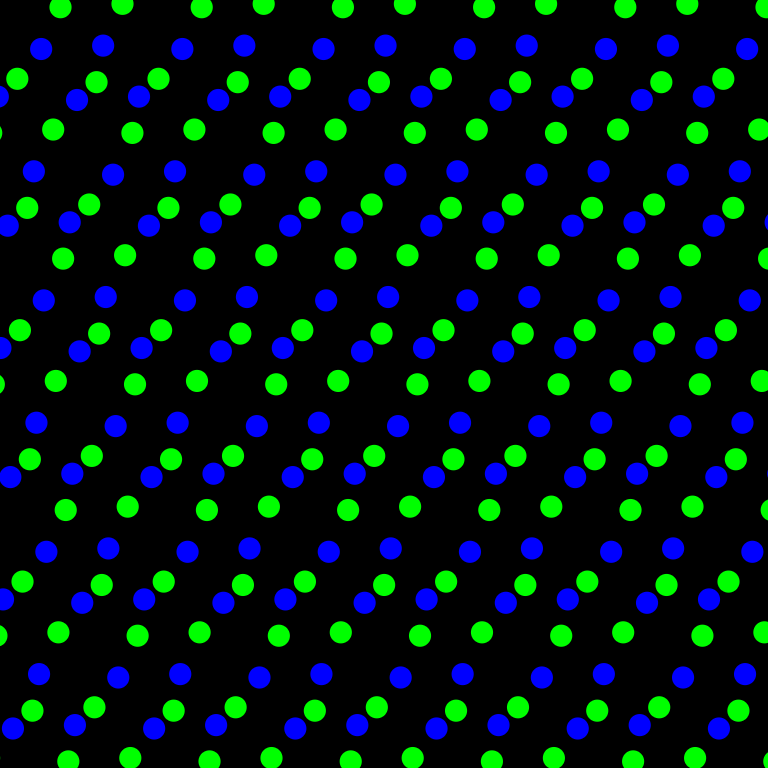
Give the GLSL for this pattern, as a Shadertoy shader.

```glsl
// Green and blue round dots on black, laid out on a slanted lattice.
// Each lattice cell holds two pairs of dots per colour; the plane is
// folded into one cell around each dot, then a circle distance is taken.

const vec2 STEP_ACROSS = vec2(0.18385, 0.0);
const vec2 STEP_UP = vec2(0.09023, 0.16367);   // half-row slant of the lattice
const vec2 PAIR_OFFSET = vec2(0.0807, 0.0044); // from first to second dot of a pair
const float DOT_RADIUS = 0.0144;

const vec3 GREEN = vec3(0.0, 1.0, 0.0);
const vec3 BLUE = vec3(0.0, 0.0, 1.0);

// Folds a point into the lattice cell centred on the origin
vec2 foldLattice(vec2 p) {
    p -= STEP_UP * round(p.y / STEP_UP.y);
    p.x -= STEP_ACROSS.x * round(p.x / STEP_ACROSS.x);
    return p;
}

// Signed distance to the nearest repeat of a dot
float dotDistance(vec2 p, vec2 center) {
    return length(foldLattice(p - center)) - DOT_RADIUS;
}

// Coverage of two dot pairs, starting at the two given anchors
float pairCoverage(vec2 p, vec2 anchorA, vec2 anchorB, float pixel) {
    float d = 1.0;
    for (int i = 0; i < 2; i++) {
        vec2 shift = float(i) * PAIR_OFFSET;
        d = min(d, dotDistance(p, anchorA + shift));
        d = min(d, dotDistance(p, anchorB + shift));
    }
    return clamp(0.5 - d / pixel, 0.0, 1.0);
}

void mainImage(out vec4 fragColor, in vec2 fragCoord) {
    float pixel = 1.0 / iResolution.y;
    vec2 p = fragCoord * pixel;

    float green = pairCoverage(p, vec2(0.0788, 0.9906), vec2(0.1257, 0.8930), pixel);
    float blue = pairCoverage(p, vec2(0.0536, 0.9362), vec2(0.1003, 0.8698), pixel);

    vec3 color = mix(vec3(0.0), GREEN, green);
    color = mix(color, BLUE, blue);
    fragColor = vec4(color, 1.0);
}
```
